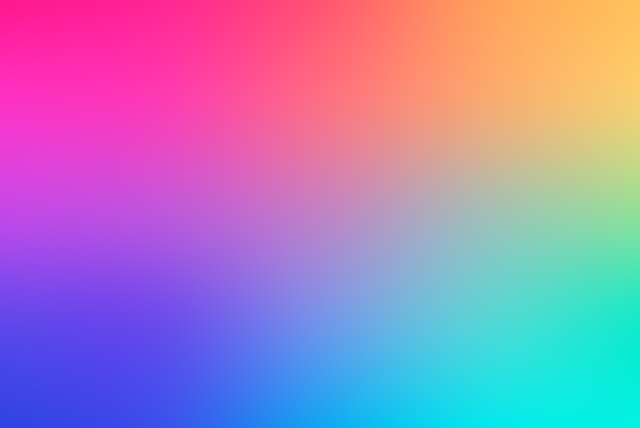
Reproduce this background procedurally as a WebGL 1 fragment shader.

```glsl
precision highp float;

uniform vec2 u_resolution;

// Catmull-Rom weight of a knot at a signed distance in knot spacings
float knotWeight(float offset) {
    float d = abs(offset);
    float inner = 1.0 + d * d * (1.5 * d - 2.5);
    float outer = 2.0 + d * (-4.0 + d * (2.5 - 0.5 * d));
    return d < 1.0 ? inner : (d < 2.0 ? outer : 0.0);
}

// Smooth curve through five evenly spaced colours, extended linearly at the ends
vec3 colorSpline(vec3 a, vec3 b, vec3 c, vec3 d, vec3 e, float t) {
    float s = 4.0 * t;
    return (2.0 * a - b) * knotWeight(s + 1.0)
         + a * knotWeight(s)
         + b * knotWeight(s - 1.0)
         + c * knotWeight(s - 2.0)
         + d * knotWeight(s - 3.0)
         + e * knotWeight(s - 4.0)
         + (2.0 * e - d) * knotWeight(s - 5.0);
}

// Gradient mesh: horizontal curves blended from bottom to top
vec3 gradientMesh(vec2 uv) {
    vec3 blueToCyan = colorSpline(
        vec3(0.18, 0.26, 0.89), vec3(0.22, 0.32, 0.92),
        vec3(0.06, 0.65, 0.95), vec3(0.01, 0.90, 0.93),
        vec3(0.00, 0.95, 0.89), uv.x);
    vec3 indigoToTurquoise = colorSpline(
        vec3(0.38, 0.28, 0.92), vec3(0.42, 0.30, 0.92),
        vec3(0.45, 0.58, 0.91), vec3(0.34, 0.83, 0.84),
        vec3(0.08, 0.92, 0.79), uv.x);
    vec3 violetToGreen = colorSpline(
        vec3(0.76, 0.28, 0.91), vec3(0.74, 0.34, 0.86),
        vec3(0.75, 0.51, 0.77), vec3(0.64, 0.74, 0.72),
        vec3(0.56, 0.88, 0.60), uv.x);
    vec3 magentaToSand = colorSpline(
        vec3(0.98, 0.20, 0.78), vec3(0.98, 0.24, 0.71),
        vec3(0.98, 0.44, 0.53), vec3(0.96, 0.66, 0.46),
        vec3(0.95, 0.82, 0.45), uv.x);
    vec3 pinkToAmber = colorSpline(
        vec3(1.00, 0.09, 0.55), vec3(1.00, 0.15, 0.57),
        vec3(1.00, 0.33, 0.44), vec3(1.00, 0.62, 0.36),
        vec3(1.00, 0.76, 0.35), uv.x);
    return colorSpline(blueToCyan, indigoToTurquoise, violetToGreen,
                       magentaToSand, pinkToAmber, uv.y);
}

void main() {
    vec2 uv = gl_FragCoord.xy / u_resolution;
    gl_FragColor = vec4(clamp(gradientMesh(uv), 0.0, 1.0), 1.0);
}
```
